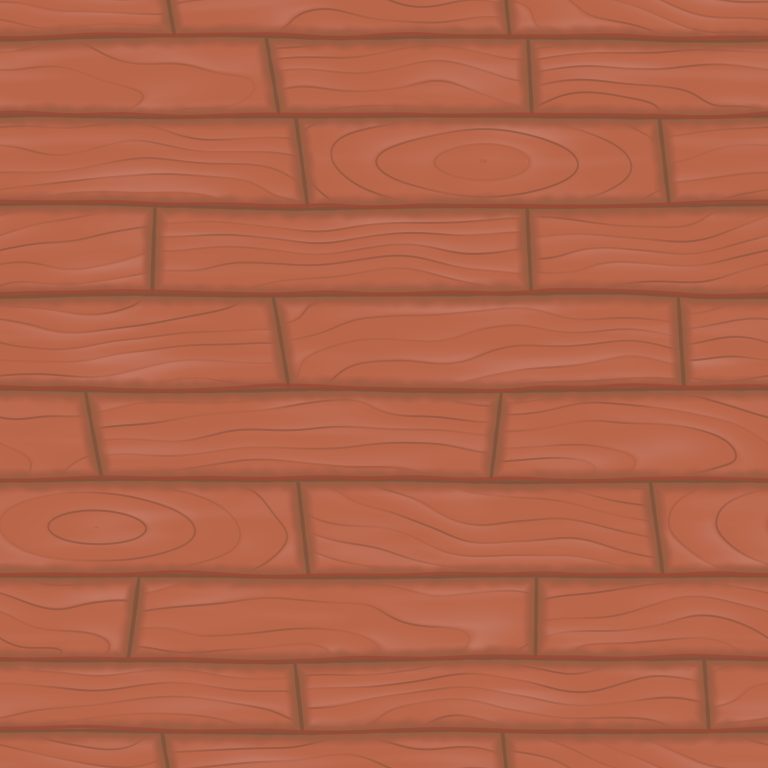
Give the GLSL for this texture, as a Shadertoy shader.

```glsl
// Painted wooden planks: nine uneven courses, two leaning-ended boards in each,
// tiling in both directions. Each board carries stretched growth rings as grain,
// and its edges darken through soft brown bands into the grooves.

#define WOOD   vec3(0.725, 0.395, 0.285)
#define LIGHT  vec3(0.755, 0.460, 0.375)
#define EDGE   vec3(0.640, 0.360, 0.265)
#define BROWN  vec3(0.600, 0.370, 0.260)
#define GROOVE vec3(0.510, 0.320, 0.235)
#define RED    vec3(0.610, 0.285, 0.210)
#define GROOVE_HALF  0.0024   // half width of the dark groove
#define BEVEL        0.019    // reach of the edge shading
#define LEAN         0.022    // greatest slant of a board end
#define RING_SPACING 0.021    // gap between grain rings
#define LINE_HALF    0.0009   // half width of a grain line

const int ROWS = 9;
// Lower edge of each course, and the two joints along it
const float SEAM[ROWS] = float[ROWS](
    0.047, 0.141, 0.249, 0.374, 0.492, 0.617, 0.732, 0.848, 0.951);
const vec2 JOINT[ROWS] = vec2[ROWS](
    vec2(0.389, 0.920), vec2(0.174, 0.698), vec2(0.395, 0.855),
    vec2(0.122, 0.646), vec2(0.366, 0.887), vec2(0.200, 0.689),
    vec2(0.393, 0.865), vec2(0.355, 0.690), vec2(0.219, 0.659));

vec2 hash2(vec2 p) {
    vec3 q = fract(p.xyx * vec3(0.1031, 0.1030, 0.0973));
    q += dot(q, q.yzx + 33.33);
    return fract((q.xx + q.yz) * q.zy);
}

float cornerSlope(vec2 cell, vec2 offset, vec2 period) {
    return dot(hash2(mod(cell, period)) * 2.0 - 1.0, offset);
}

// Gradient noise that repeats after the given period
float gradientNoise(vec2 p, vec2 period) {
    vec2 i = floor(p), f = fract(p);
    vec2 w = f * f * f * (f * (f * 6.0 - 15.0) + 10.0);
    vec2 e = vec2(1.0, 0.0);
    float low  = mix(cornerSlope(i, f, period), cornerSlope(i + e, f - e, period), w.x);
    float high = mix(cornerSlope(i + e.yx, f - e.yx, period),
                     cornerSlope(i + 1.0, f - 1.0, period), w.x);
    return mix(low, high, w.y);
}

float grainNoise(vec2 p) { return gradientNoise(p, vec2(997.0)); }

// Wood colour at q, measured from the lower left corner of a board
vec3 grain(vec2 q, vec2 size, vec2 seed, bool knotted, float px) {
    vec2 a = hash2(seed + 3.7), b = hash2(seed + 19.3);
    vec2 shift = seed * 13.0;

    // Ring centre: inside a knotted board, above or below any other
    float side = a.y < 0.5 ? -1.0 : 1.0;
    vec2 centre = size * vec2(mix(-0.1, 1.1, a.x), 0.5 + side * mix(0.4, 1.1, b.y));
    float stretch = mix(2.8, 7.0, b.x);
    if (knotted) { centre = size * 0.5; stretch = 3.0; }
    vec2 d = q - centre;
    if (!knotted) d.y += d.x * (a.x - 0.5) * 0.25;

    float warp = knotted ? 0.5 : 1.5;
    float rings = length(vec2(d.x / stretch, d.y)) / RING_SPACING
                + warp * grainNoise(q * vec2(7.0, 15.0) + shift);
    float f = fract(rings);

    // Pale strokes follow the outer side of each ring
    float patches = smoothstep(-0.25, 0.35, grainNoise(q * vec2(6.0, 17.0) + shift + 40.0));
    float streaks = smoothstep(0.0, 0.5, grainNoise(q * vec2(5.0, 42.0) + shift + 70.0));
    float stroke = smoothstep(0.0, 0.14, f) * (1.0 - f) * (1.0 - f);
    vec3 col = mix(WOOD, LIGHT, clamp(stroke * patches + 0.45 * streaks, 0.0, 1.0));

    // Thin dark lines fade in and out along the rings
    float slope = length(vec2(dFdx(rings), dFdy(rings))) / px;
    float lineDist = min(f, 1.0 - f) / max(slope, 1.0);
    float line = 1.0 - smoothstep(LINE_HALF - px * 0.5, LINE_HALF + px, lineDist);
    float ink = grainNoise(vec2(q.x * 8.0, floor(rings + 0.5) * 7.31) + shift);
    return mix(col, GROOVE, line * mix(0.15, 0.65, smoothstep(-0.2, 0.35, ink)));
}

void mainImage(out vec4 fragColor, in vec2 fragCoord) {
    vec2 p = fragCoord / iResolution.xy;
    float px = 1.0 / iResolution.y;

    // Course: slightly wavy seams
    float wave = 0.008 * gradientNoise(p * vec2(4.0, 9.0), vec2(4.0, 9.0));
    float y = fract(p.y + wave - SEAM[0]) + SEAM[0];
    int row = 0;
    for (int i = 1; i < ROWS; i++) if (y >= SEAM[i]) row = i;
    float top = row == ROWS - 1 ? 1.0 + SEAM[0] : SEAM[row + 1];
    float height = top - SEAM[row];
    float v = y - SEAM[row];

    // Board: position between two leaning joints
    vec2 lean = LEAN * (hash2(vec2(float(row) + 5.0, 8.0)) - 0.5);
    vec2 joint = JOINT[row] + lean * (2.0 * v / height - 1.0);
    float u = fract(p.x - joint.x), len = joint.y - joint.x;
    int board = u < len ? 0 : 1;
    if (board == 1) { u -= len; len = 1.0 - len; }
    bool knotted = row % 4 == 2 && board == 1 - row / 4;
    vec3 col = grain(vec2(u, v), vec2(len, height),
                     vec2(float(row) + 1.0, float(board) * 4.0 + 2.0), knotted, px);

    // Soft edge bands, roughened as if brushed
    float rough = gradientNoise(p * 48.0, vec2(48.0));
    float seamDist = v < height * 0.5 ? v : v - height;
    float d = min(abs(seamDist), min(u, len - u));
    float soft = d + 0.005 * rough;
    col = mix(col, EDGE, 0.95 * (1.0 - smoothstep(0.007, BEVEL, soft)));
    col = mix(col, BROWN, 1.0 - smoothstep(0.004, 0.010, soft));

    // Dark groove with a red glint wandering along the seam
    float groove = d + 0.0012 * rough;
    col = mix(col, GROOVE, 1.0 - smoothstep(GROOVE_HALF - px, GROOVE_HALF + px, groove));
    float drift = 0.006 * gradientNoise(p * vec2(9.0, 18.0) + 0.37, vec2(9.0, 18.0));
    float glint = abs(seamDist - 0.0025 - drift);
    col = mix(col, RED, 0.9 * (1.0 - smoothstep(0.0010, 0.0020 + px, glint)));

    fragColor = vec4(col, 1.0);
}
```
